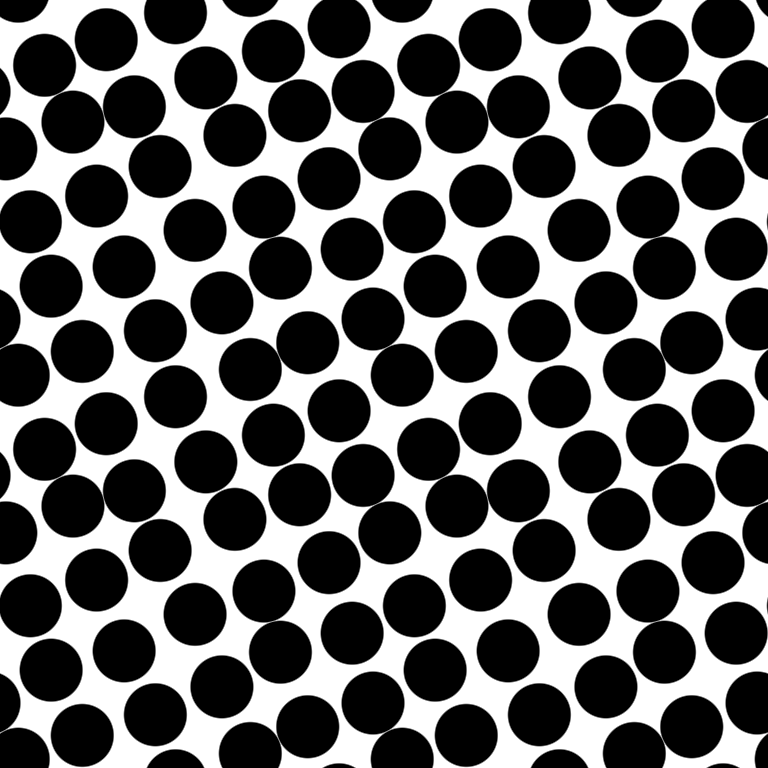
Reproduce this pattern procedurally as a three.js fragment shader.

```glsl
varying vec2 vUv;

const vec3 INK = vec3(0.0);
const vec3 PAPER = vec3(1.0);

const float TILES = 2.0;          // repeats across the canvas
const float DISCS = 29.0;         // discs per tile, 5*5 + 2*2
const vec2 PHASE = vec2(0.358, 0.737);
const float RADIUS = 0.441;       // in lattice steps
const float SPACING = 0.888;      // least distance between centres
const float JITTER = 0.095;
const float EDGE = 1.0 / 512.0;   // soft edge in canvas units

vec2 hash2(float n) {
  vec2 s = fract(vec2(n * 0.1031 + 0.317, n * 0.1137 + 0.713));
  s += dot(s, s.yx + 33.33);
  return fract(vec2(s.x * s.y * 7.31, (s.x + s.y) * s.x * 3.77));
}

// The tilted lattice closes on the square tile, so 29 ids cover it.
float discId(vec2 cell) {
  return floor(mod(5.0 * cell.x - 2.0 * cell.y + 0.5, DISCS));
}

vec2 looseCentre(vec2 cell, float amount) {
  return cell + (hash2(discId(cell)) * 2.0 - 1.0) * amount;
}

// Half of the shift that separates two crowded centres
vec2 pushApart(vec2 a, vec2 b, float spacing) {
  vec2 d = a - b;
  float len = length(d);
  return d / len * max(spacing - len, 0.0) * 0.5;
}

vec2 settledCentre(vec2 cell, float amount, float spacing) {
  vec2 c = looseCentre(cell, amount);
  vec2 shift = vec2(0.0);
  for (int i = 0; i < 2; i++) {
    vec2 side = i == 0 ? vec2(1.0, 0.0) : vec2(0.0, 1.0);
    shift += pushApart(c, looseCentre(cell + side, amount), spacing);
    shift += pushApart(c, looseCentre(cell - side, amount), spacing);
  }
  return c + shift;
}

// Distance to the nearest disc, in lattice steps
float discField(vec2 q, float radius) {
  vec2 home = floor(q + 0.5);
  float nearest = 10.0;
  for (int y = -1; y <= 1; y++) {
    for (int x = -1; x <= 1; x++) {
      vec2 cell = home + vec2(float(x), float(y));
      nearest = min(nearest, length(q - settledCentre(cell, JITTER, SPACING)));
    }
  }
  return nearest - radius;
}

void main() {
  // Turn tile coordinates into lattice steps
  vec2 p = vUv * TILES - PHASE;
  vec2 q = vec2(5.0 * p.x + 2.0 * p.y, 5.0 * p.y - 2.0 * p.x);

  float d = discField(q, RADIUS) / (TILES * sqrt(DISCS));
  float paper = clamp(d / EDGE + 0.5, 0.0, 1.0);
  gl_FragColor = vec4(mix(INK, PAPER, paper), 1.0);
}
```
